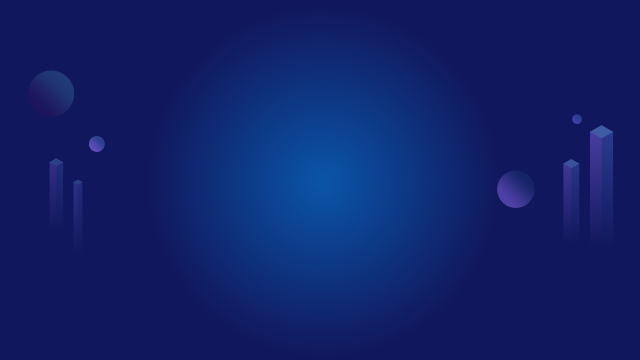
Write a Shadertoy shader that draws this background.

```glsl
// Deep blue backdrop with a central glow, gradient spheres and fading pillars.

const vec3 NAVY = vec3(0.067, 0.092, 0.362);
const vec3 GLOW = vec3(0.040, 0.335, 0.660);
const vec3 FACE_LEFT = vec3(0.29, 0.25, 0.64);
const vec3 FACE_RIGHT = vec3(0.17, 0.24, 0.57);
const vec3 CAP = vec3(0.24, 0.36, 0.64);

// Coverage of a signed distance, softened over one pixel.
float coverage(float dist, float pixel) {
    return 1.0 - smoothstep(-0.6 * pixel, 0.6 * pixel, dist);
}

vec3 addGlow(vec3 base, vec2 p, vec2 center, float radius) {
    float falloff = clamp(1.0 - length(p - center) / radius, 0.0, 1.0);
    return mix(base, GLOW, falloff);
}

// Disc shaded along the diagonal from lower left to upper right.
vec3 addSphere(vec3 base, vec2 p, vec2 center, float radius,
               vec3 lower, vec3 upper, float pixel) {
    vec2 q = (p - center) / radius;
    float diagonal = smoothstep(-0.9, 0.9, dot(q, vec2(0.7071)));
    float mask = coverage((length(q) - 1.0) * radius, pixel);
    return mix(base, mix(lower, upper, diagonal), mask);
}

// Two-sided pillar below its apex, with a diamond cap and a fading foot.
vec3 addPillar(vec3 base, vec2 p, vec2 apex, float halfWidth,
               float height, float strength, float pixel) {
    vec2 q = p - apex;
    float slope = 0.57;
    float roof = (q.y + slope * abs(q.x)) * 0.87;
    float body = coverage(max(abs(q.x) - halfWidth, roof), pixel);
    float fade = clamp(1.0 + q.y / height, 0.0, 1.0);
    vec3 face = mix(FACE_LEFT, FACE_RIGHT, smoothstep(-pixel, pixel, q.x));
    vec3 color = mix(base, face, body * fade * strength);

    float capEdge = abs(q.x) * slope + abs(q.y + slope * halfWidth);
    float cap = coverage((capEdge - slope * halfWidth) * 0.87, pixel);
    return mix(color, mix(base, CAP, strength), cap);
}

void mainImage(out vec4 fragColor, in vec2 fragCoord) {
    vec2 p = fragCoord / iResolution.y;
    float pixel = 1.0 / iResolution.y;
    vec3 color = addGlow(NAVY, p, vec2(0.898, 0.495), 0.486);

    // Spheres: center, radius; then their two gradient ends.
    vec3 spheres[4] = vec3[4](
        vec3(0.142, 0.740, 0.064), vec3(0.269, 0.600, 0.022),
        vec3(1.433, 0.4745, 0.052), vec3(1.603, 0.669, 0.0134));
    vec3 lower[4] = vec3[4](
        vec3(0.11, 0.08, 0.36), vec3(0.37, 0.30, 0.73),
        vec3(0.31, 0.25, 0.65), vec3(0.27, 0.25, 0.65));
    vec3 upper[4] = vec3[4](
        vec3(0.13, 0.23, 0.47), vec3(0.16, 0.25, 0.55),
        vec3(0.08, 0.14, 0.40), vec3(0.15, 0.24, 0.55));

    // Pillars: apex, half width, height; then their opacity.
    vec4 pillars[4] = vec4[4](
        vec4(0.1565, 0.560, 0.0187, 0.199), vec4(0.2165, 0.501, 0.0125, 0.208),
        vec4(1.587, 0.558, 0.0220, 0.232), vec4(1.671, 0.652, 0.0320, 0.337));
    vec4 strength = vec4(0.62, 0.58, 0.85, 1.0);

    for (int i = 0; i < 4; i++) {
        color = addSphere(color, p, spheres[i].xy, spheres[i].z,
                          lower[i], upper[i], pixel);
        color = addPillar(color, p, pillars[i].xy, pillars[i].z,
                          pillars[i].w, strength[i], pixel);
    }
    fragColor = vec4(color, 1.0);
}
```
